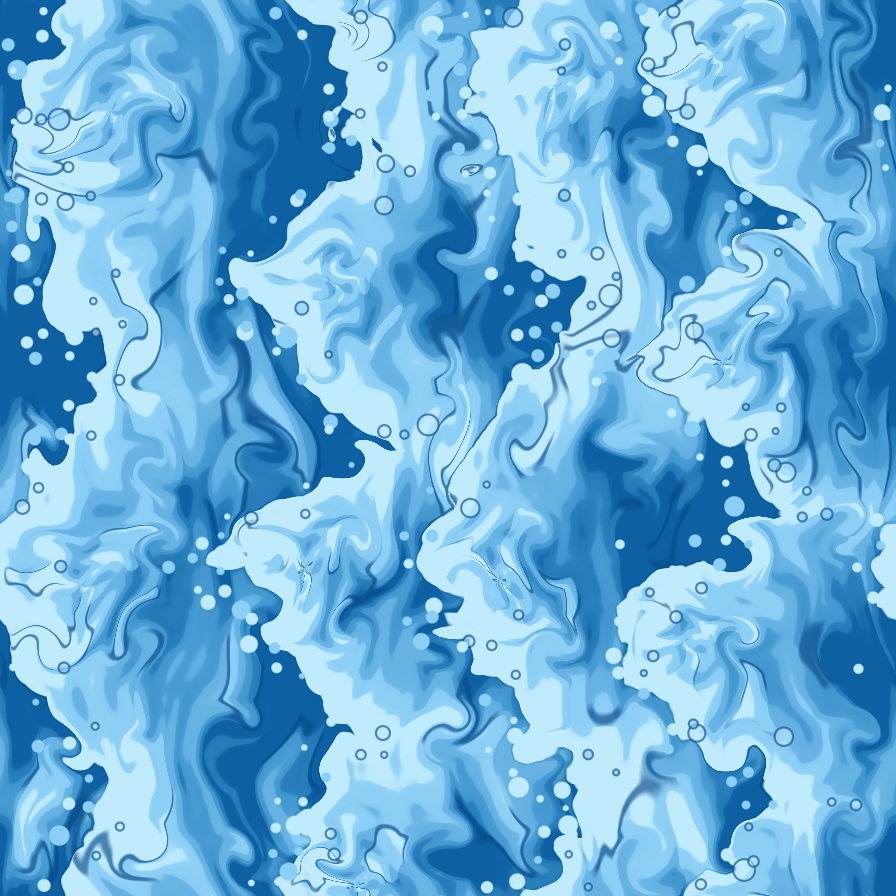
This pattern is drawn by a three.js fragment shader. Its source:

```glsl
// Seamless painted ocean: overlapping foamy wave fronts with curling streaks and spray.
varying vec2 vUv;

#define COLUMNS 4.0       // wave fronts across the canvas
#define FADE 0.27         // distance from bright crest to dark trough
#define STREAK 0.6        // contrast of brush strokes
#define WISP 0.22         // brightness of light wisps
#define PUFF 0.036        // size of foam scallops
#define CURL 2.1          // twist of the small hooks, radians
#define INK_AMOUNT 0.65   // strength of thin outlines
#define TAU 6.2831853

const vec3 DEEP = vec3(0.05, 0.38, 0.64);
const vec3 NAVY = vec3(0.15, 0.49, 0.73);
const vec3 MID = vec3(0.27, 0.60, 0.82);
const vec3 SKY = vec3(0.40, 0.70, 0.89);
const vec3 PALE = vec3(0.55, 0.81, 0.96);
const vec3 FOAM = vec3(0.75, 0.92, 0.99);
const vec3 INK = vec3(0.03, 0.29, 0.53);

vec2 hash2(vec2 p) {
  return fract(sin(vec2(dot(p, vec2(127.1, 311.7)), dot(p, vec2(269.5, 183.3)))) * 43758.5);
}

float corner(vec2 cell, vec2 f, vec2 o, vec2 period) {
  float a = TAU * hash2(mod(cell + o, period)).x;
  return dot(vec2(cos(a), sin(a)), f - o);
}

// Gradient noise that wraps after "period" cells
float noise(vec2 p, vec2 period) {
  vec2 c = floor(p), f = p - c;
  vec2 u = f * f * f * (f * (f * 6.0 - 15.0) + 10.0);
  return mix(mix(corner(c, f, vec2(0, 0), period), corner(c, f, vec2(1, 0), period), u.x),
             mix(corner(c, f, vec2(0, 1), period), corner(c, f, vec2(1, 1), period), u.x), u.y);
}

float tiled(vec2 p, vec2 n) { return noise(p * n, n); }

// Distance to the nearest scattered point, in cells
float puffs(vec2 p, float n) {
  vec2 g = p * n, c = floor(g);
  float d = 2.0;
  for (int k = 0; k < 9; k++) {
    vec2 o = c + vec2(mod(float(k), 3.0), floor(float(k) / 3.0)) - 1.0;
    d = min(d, length(g - o - 0.15 - 0.7 * hash2(mod(o, n))));
  }
  return d;
}

// Twists a disc inside every cell of an n by n grid
vec2 swirl(vec2 p, float n, float twist) {
  vec2 c = floor(p * n), h = hash2(mod(c, n) + n);
  vec2 mid = c + 0.4 + 0.2 * h, v = p * n - mid;
  float a = twist * (h.x < 0.35 ? -1.0 : 1.0) * smoothstep(0.4, 0.0, length(v));
  return (mid + mat2(cos(a), sin(a), -sin(a), cos(a)) * v) / n;
}

vec2 warp(vec2 p) {
  vec2 w = p + 0.05 * vec2(tiled(p, vec2(4)), tiled(p, vec2(5)));
  w += 0.02 * vec2(tiled(p, vec2(11)), tiled(p, vec2(13)));
  return swirl(swirl(w, 9.0, CURL), 4.0, 0.8);
}

// x: distance behind the covering front, y: distance to the next one, zw: place within the wave
vec4 waveField(vec2 p, float puff) {
  vec4 f = vec4(1.0, 1.0, 0.0, 0.0);
  for (int k = -3; k < 8; k++) {
    float i = float(k), id = mod(i, COLUMNS);
    vec2 h = hash2(vec2(id, 5.0));
    float rows = 2.0 + mod(id, 2.0);
    float s = rows * p.y + h.x + 0.37 * id, row = floor(s);
    float t = s - row - 0.58;
    float depth = 0.1 + 0.11 * hash2(vec2(id + 9.0, mod(row, rows))).x;
    float bulge = 1.0 - (t > 0.0 ? pow(t / 0.42, 1.4) : pow(-t / 0.58, 1.2));
    float base = i / COLUMNS + 0.15 + 0.06 * (h.y - 0.5);
    float d = p.x + puff - base + depth * bulge;
    if (d < 0.0) f.y = min(f.y, -d);
    else if (d < f.x) f = vec4(d, f.y, p.x - base + depth, t / rows);
  }
  return f;
}

// Six flat tones with edges of the given softness
vec3 ramp(float t, float w) {
  vec3 c = mix(DEEP, NAVY, smoothstep(-w, w, t - 0.17));
  c = mix(c, MID, smoothstep(-w, w, t - 0.29));
  c = mix(c, SKY, smoothstep(-w, w, t - 0.43));
  c = mix(c, PALE, smoothstep(-w, w, t - 0.61));
  return mix(c, FOAM, smoothstep(-w, w, t - 0.84));
}

void main() {
  vec2 p = vUv, wp = warp(p);
  float lumps = puffs(p, 18.0);
  float puff = PUFF * (0.5 - lumps) + 0.01 * (0.5 - puffs(p, 37.0));
  vec4 f = waveField(wp, puff);

  // Strokes fall vertically and bend into arcs around each curl
  vec2 v = f.zw - vec2(0.085, -0.015);
  float r = length(v), turn = atan(v.y, v.x) / TAU * 6.0;
  float arc = smoothstep(0.12, 0.075, r);
  vec2 sp = wp + vec2(0.06 * tiled(wp, vec2(3)), 0.0);
  float fall = tiled(sp, vec2(28, 5)) + 0.4 * tiled(sp, vec2(52, 11));
  float stroke = mix(fall, noise(vec2(r * 48.0, turn), vec2(64, 6)), arc);
  float wisp = mix(tiled(sp + 0.37, vec2(19, 5)), noise(vec2(r * 32.0 + 9.0, turn), vec2(64, 6)), arc);

  // Tone from crest to trough, then foam and wisps
  float tone = 0.5 + 0.9 * (0.48 - f.x / FADE) + STREAK * stroke;
  float foam = 1.0 - smoothstep(0.01, 0.07, f.x + 0.07 * tiled(wp, vec2(12)));
  tone += foam * (0.28 - 0.3 * lumps) + WISP * smoothstep(0.17, 0.23, wisp);
  tone = mix(max(tone, 0.9), tone, smoothstep(0.002, 0.012, f.x));
  vec3 col = mix(ramp(tone, 0.018), ramp(tone, 0.09), 0.35);

  // Broken ink lines beside wisps and along the fronts
  float pen = smoothstep(0.02, 0.14, tiled(p, vec2(9)));
  float line = (1.0 - smoothstep(0.01, 0.05, abs(wisp - 0.16))) * pen;
  line = max(line, (1.0 - smoothstep(0.001, 0.0025, abs(f.y - 0.003))) * (0.3 + 0.7 * pen));
  col = mix(col, INK, INK_AMOUNT * line);
  col = mix(col, FOAM, 1.0 - smoothstep(0.0, 0.0025, f.y));

  // Spray drops ahead of the fronts, outlined bubbles on the foam
  for (int k = 0; k < 2; k++) {
    float n = 20.0 + 14.0 * float(k);
    vec2 g = p * n, c = floor(g), h = hash2(mod(c, n) + 7.0), pick = hash2(mod(c, n) + 71.0);
    vec2 mid = c + 0.3 + 0.4 * h;
    vec4 at = waveField(warp(mid / n), 0.0);
    float d = (length(g - mid) - mix(0.11, 0.25, pick.x)) / n;
    float drop = step(at.y, 0.055) * step(0.4, pick.y);
    float bubble = step(at.x, 0.07) * step(0.78, pick.y) * (1.0 - drop);
    float fill = 1.0 - smoothstep(-0.001, 0.001, d);
    col = mix(col, mix(PALE, FOAM, step(0.4, h.x)), fill * max(drop, 0.6 * bubble));
    col = mix(col, INK, bubble * INK_AMOUNT * (1.0 - smoothstep(0.0004, 0.002, abs(d))));
  }
  gl_FragColor = vec4(col, 1.0);
}
```
